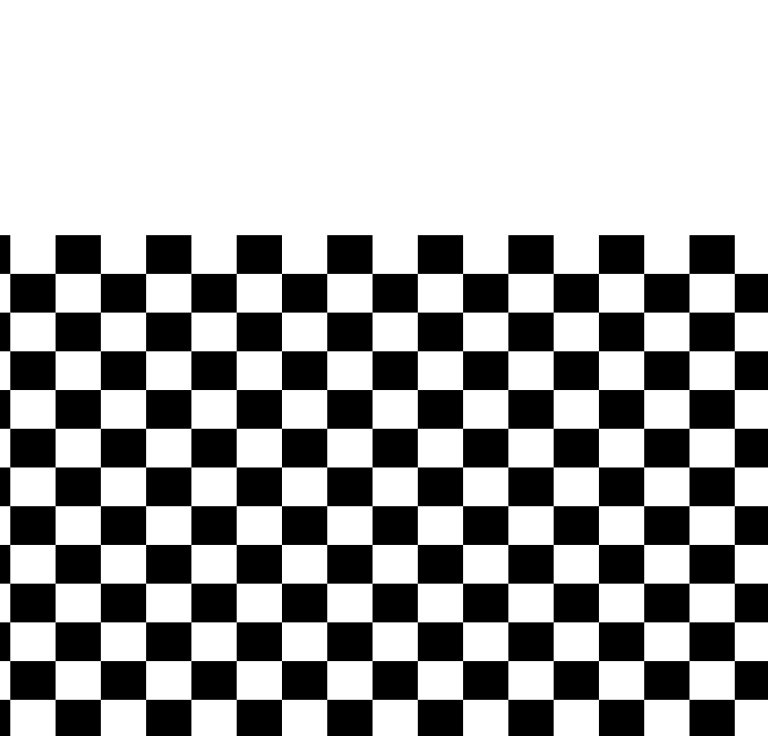
Write a WebGL 2 fragment shader that draws this pattern.

```glsl
#version 300 es
precision highp float;
// A black and white checkerboard fills the lower two thirds of a white canvas.
// Two box-filtered square waves, one per axis, are multiplied to form the
// checks, and a smoothed horizontal edge ends the board at the top.

uniform vec2 u_resolution;
out vec4 fragColor;

// Square wave of +1 and -1 over unit cells, averaged over a pixel width.
vec2 squareWave(vec2 p, vec2 pixel) {
    vec2 edgeDistance = 0.5 - abs(fract(p) - 0.5);
    vec2 side = 1.0 - 2.0 * mod(floor(p), 2.0);
    return side * clamp(2.0 * edgeDistance / pixel, 0.0, 1.0);
}

void main() {
    vec2 uv = gl_FragCoord.xy / u_resolution;

    // Cell coordinates: columns run rightward, rows down from the board top.
    vec2 cellCount = vec2(16.961, 19.007);
    vec2 cell = vec2(uv.x - 0.0134, 0.6805 - uv.y) * cellCount;
    vec2 pixel = cellCount / u_resolution;

    // Checks are black where the two waves have opposite signs.
    vec2 wave = squareWave(cell, pixel);
    if (cell.y < 0.5) wave.y = 1.0; // the first row has no neighbour above
    float ink = 0.5 - 0.5 * wave.x * wave.y;

    // Keep the area above the board white.
    ink *= clamp(cell.y / pixel.y + 0.5, 0.0, 1.0);

    fragColor = vec4(vec3(1.0 - ink), 1.0);
}
```
